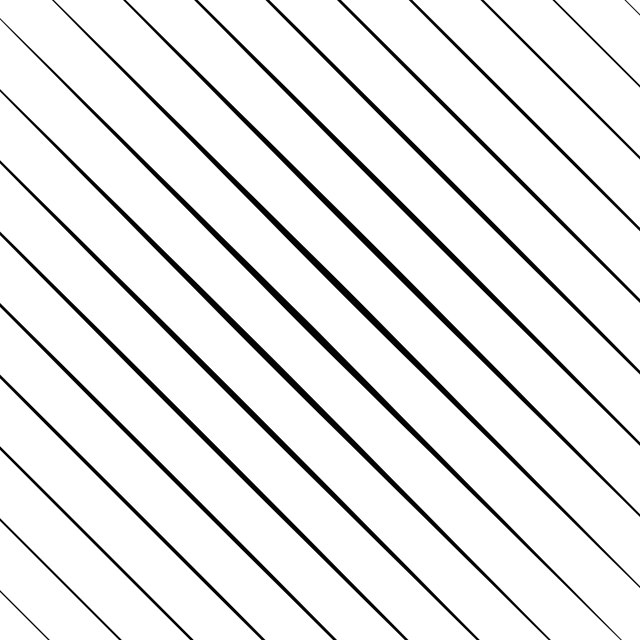
Give the GLSL for this pattern, as a Shadertoy shader.

```glsl
// Parallel diagonal black strokes on white, thickest at the centre and tapering outward.

const vec3 PAPER = vec3(1.0);
const vec3 INK = vec3(0.01);
const float SPACING = 0.11178;     // gap between strokes, measured along x
const float OFFSET = -0.0293;      // shift of the central stroke from the diagonal
const float CENTRE_WIDTH = 0.0119; // stroke thickness at the canvas centre
const float TAPER_RADIUS = 0.785;  // distance at which strokes vanish

// Share of a pixel-wide interval covered by a stroke of the given half width.
float strokeCoverage(float dist, float halfWidth, float pixel) {
    float near = max(dist - 0.5 * pixel, -halfWidth);
    float far = min(dist + 0.5 * pixel, halfWidth);
    return clamp((far - near) / pixel, 0.0, 1.0);
}

void mainImage(out vec4 fragColor, in vec2 fragCoord) {
    // Centred canvas coordinates
    float pixel = 1.0 / min(iResolution.x, iResolution.y);
    vec2 p = (fragCoord - 0.5 * iResolution.xy) * pixel;

    // Perpendicular distance to the nearest repeated diagonal
    float across = (p.x + p.y - OFFSET) / SPACING;
    float dist = abs(fract(across + 0.5) - 0.5) * SPACING * inversesqrt(2.0);

    // Radial taper of the thickness
    float halfWidth = 0.5 * CENTRE_WIDTH * max(1.0 - length(p) / TAPER_RADIUS, 0.0);

    float ink = strokeCoverage(dist, halfWidth, pixel);
    fragColor = vec4(mix(PAPER, INK, ink), 1.0);
}
```
